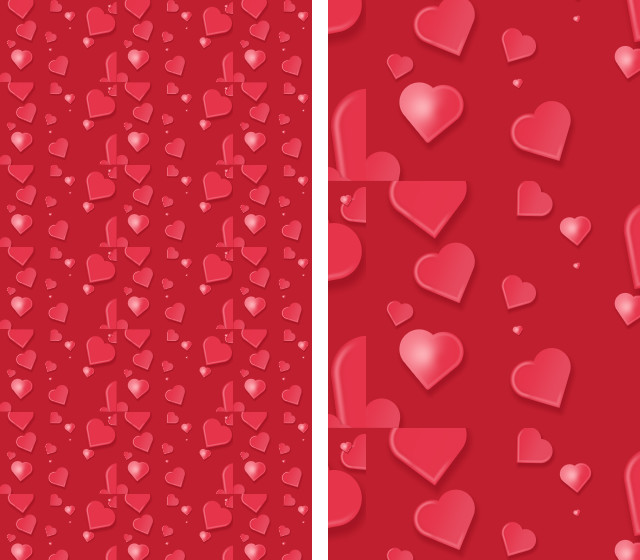
Left, the full canvas; right, a detail of the centre.
This pattern is drawn by a Shadertoy shader. Its source:

```glsl
const float CANVAS_HEIGHT = 768.0;          // design units down the canvas
const vec2 TILE = vec2(160.0, 112.9);       // size of one repeat

const vec3 GROUND = vec3(0.75, 0.12, 0.18);
const vec3 SHADOW = vec3(0.60, 0.06, 0.12);
const vec3 FACE   = vec3(0.90, 0.205, 0.295);
const vec3 ROSE   = vec3(0.90, 0.29, 0.37);
const vec3 PINK   = vec3(0.96, 0.47, 0.53);
const vec3 GLEAM  = vec3(0.99, 0.68, 0.71);

const float SHADOW_STRENGTH = 0.65;
const float RIM_DEPTH = 0.055;              // highlight inset, relative to heart size
const float RIM_WIDTH = 0.05;
const float PUFF = 0.05;                    // rounding of the glossy hearts

// Hearts: centre x, centre y (downward), size, tilt
const int SATIN_COUNT = 11;
const vec4 SATIN[SATIN_COUNT] = vec4[](
    vec4(29.0, 10.0, 29.0, 0.15),
    vec4(75.0, 10.0, 15.0, -0.8),
    vec4(37.5, 43.5, 23.5, 0.4),
    vec4(68.5, 52.0, 13.5, -0.5),
    vec4(15.0, 61.0, 10.0, -0.25),
    vec4(82.0, 92.0, 23.5, 0.5),
    vec4(134.0, 33.0, 35.0, -0.6),
    vec4(164.6, 102.0, 46.0, -0.65),
    vec4(144.0, 118.0, 17.0, -0.6),
    vec4(5.0, 115.0, 23.0, 0.6),
    vec4(158.5, 13.0, 15.0, 0.7));

const int GLOSSY_COUNT = 6;
const vec4 GLOSSY[GLOSSY_COUNT] = vec4[](
    vec4(96.0, 23.0, 11.0, 0.1),
    vec4(69.5, 68.5, 3.5, 0.2),
    vec4(29.5, 82.0, 22.5, -0.1),
    vec4(121.0, 59.0, 12.0, -0.2),
    vec4(96.5, 39.0, 2.5, 0.3),
    vec4(151.0, 9.0, 4.0, 0.2));

float dot2(vec2 v) { return dot(v, v); }

// Signed distance to a unit heart centred on the origin, tip downward
float heartDistance(vec2 p) {
    p = vec2(abs(p.x), p.y + 0.55);
    if (p.x + p.y > 1.0)
        return length(p - vec2(0.25, 0.75)) - 0.35355;
    float nearest = min(dot2(p - vec2(0.0, 1.0)),
                        dot2(p - 0.5 * max(p.x + p.y, 0.0)));
    return sqrt(nearest) * sign(p.x - p.y);
}

vec2 untilt(vec2 p, float angle) {
    float c = cos(angle), s = sin(angle);
    return vec2(c * p.x + s * p.y, c * p.y - s * p.x);
}

// Flat face with a lit bevel on the left and lower sides
vec3 satinColour(vec2 n, float depth, float size) {
    float small = 1.0 - smoothstep(24.0, 30.0, size);
    vec3 colour = mix(FACE, ROSE, small * smoothstep(-0.5, 0.4, n.x - 0.4 * n.y));
    float bevel = 1.0 - smoothstep(0.0, RIM_WIDTH, abs(depth - RIM_DEPTH));
    float left = smoothstep(0.15, 0.4, -n.x);
    float lower = smoothstep(0.1, 0.35, -n.y);
    colour = mix(colour, GROUND, 0.35 * left * (1.0 - smoothstep(0.0, 0.18, depth)));
    return mix(colour, PINK, bevel * max(0.85 * left, 0.6 * lower));
}

// Inflated body with a soft highlight and a deeper right side
vec3 glossyColour(vec2 n, float depth) {
    vec3 colour = mix(FACE, PINK, smoothstep(0.35, -0.4, n.x - 0.3 * n.y));
    colour = mix(colour, GLEAM, exp(-14.0 * dot2(n - vec2(-0.16, 0.12))));
    colour = mix(colour, FACE, 0.8 * exp(-30.0 * dot2(n - vec2(0.28, 0.0))));
    float rim = 1.0 - smoothstep(0.0, 0.05, abs(depth - 0.05));
    return mix(colour, PINK, 0.4 * rim);
}

void drawHeart(inout vec3 colour, vec2 p, vec4 heart, bool glossy, float pixel, float inside) {
    float size = heart.z;
    vec2 n = (p - heart.xy) * vec2(1.0, -1.0) / size;
    float puff = glossy ? PUFF : 0.015;
    float d = heartDistance(untilt(n, heart.w)) - puff;

    // Soft shadow beneath
    float shade = heartDistance(untilt(n - vec2(0.04, -0.1), heart.w)) - puff;
    float shadow = 1.0 - smoothstep(-0.06, 0.1, shade);
    colour = mix(colour, SHADOW, SHADOW_STRENGTH * shadow * inside);

    // Body
    vec3 body = glossy ? glossyColour(n, -d) : satinColour(n, -d, size);
    float cover = clamp(0.5 - d * size / pixel, 0.0, 1.0);
    colour = mix(colour, body, cover * inside);
}

void mainImage(out vec4 fragColor, in vec2 fragCoord) {
    float pixel = CANVAS_HEIGHT / iResolution.y;
    vec2 position = vec2(fragCoord.x, iResolution.y - fragCoord.y) * pixel;
    vec2 p = mod(position, TILE);

    // Hearts are cut off straight at the tile border
    vec2 border = min(p, TILE - p);
    float inside = clamp(0.5 + min(border.x, border.y) / pixel, 0.0, 1.0);

    vec3 colour = GROUND;
    for (int i = 0; i < SATIN_COUNT; i++)
        drawHeart(colour, p, SATIN[i], false, pixel, inside);
    for (int i = 0; i < GLOSSY_COUNT; i++)
        drawHeart(colour, p, GLOSSY[i], true, pixel, inside);

    fragColor = vec4(colour, 1.0);
}
```
